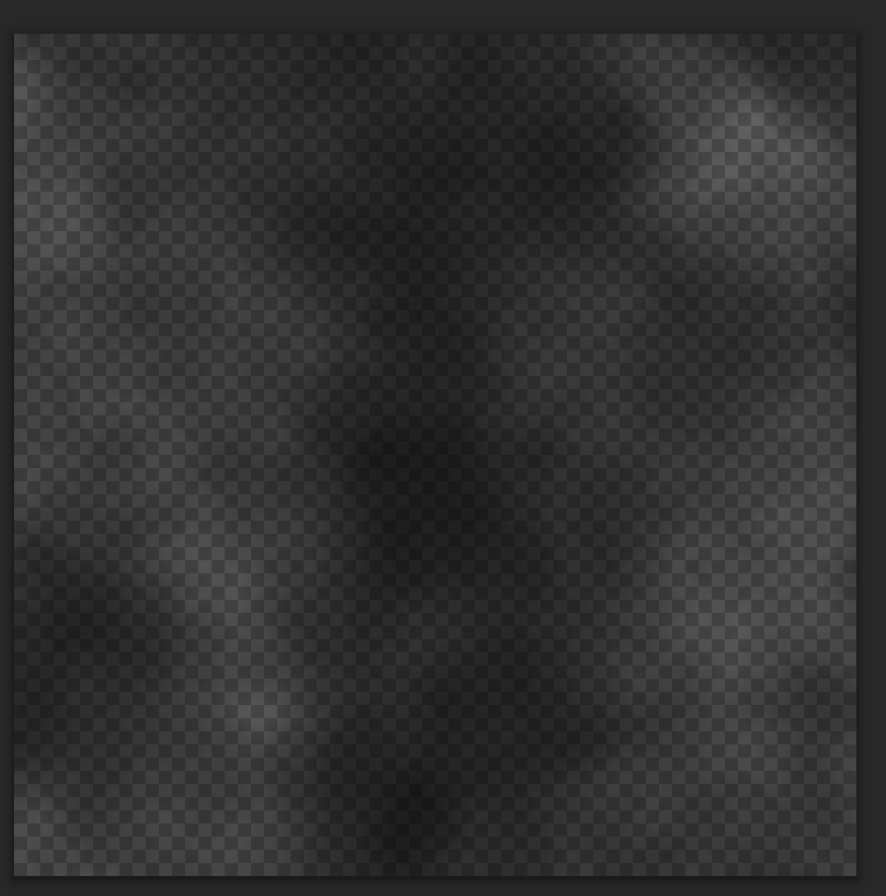
Reproduce this texture procedurally as a Shadertoy shader.

```glsl
// Dark checkerboard panel veiled by soft grey clouds, framed by a flat charcoal border.

// Layout, in canvas heights
const vec2 PANEL_MIN = vec2(0.0157, 0.0222);
const float PANEL_SIZE = 0.9402;
const float CELLS = 64.0;           // checks along one side

// Tones
const vec3 FRAME_COLOUR = vec3(0.157);
const float CLOUD_TONE = 0.199;     // middle grey of the clouds
const float CHECK_CONTRAST = 0.115; // relative swing between checks

// Clouds
const float CLOUD_SCALE = 5.0;
const float CLOUD_CONTRAST = 1.5;
const float CLOUD_GAIN = 0.48;
const int OCTAVES = 6;
const float VALLEY_DEPTH = 0.27;    // darker channel down the middle
const float VALLEY_WIDTH = 0.16;

// Drop shadow
const float SHADOW_DROP = 0.003;
const float SHADOW_REACH = 0.005;
const float SHADOW_STRENGTH = 0.35;

float hash(vec2 cell) {
    vec3 p = fract(cell.xyx * 0.1031);
    p += dot(p, p.yzx + 33.33);
    return fract((p.x + p.y) * p.z);
}

float valueNoise(vec2 p) {
    vec2 cell = floor(p);
    vec2 f = fract(p);
    vec2 u = f * f * (3.0 - 2.0 * f);
    float low = mix(hash(cell), hash(cell + vec2(1.0, 0.0)), u.x);
    float high = mix(hash(cell + vec2(0.0, 1.0)), hash(cell + vec2(1.0)), u.x);
    return mix(low, high, u.y);
}

// Layered noise, normalised to 0..1; each octave is turned to hide the lattice
float clouds(vec2 p) {
    const mat2 TURN = mat2(0.8, 0.6, -0.6, 0.8);
    float sum = 0.0, total = 0.0, weight = 1.0;
    for (int i = 0; i < OCTAVES; i++) {
        sum += weight * valueNoise(p);
        total += weight;
        weight *= CLOUD_GAIN;
        p = TURN * p * 2.0 + 17.3;
    }
    return sum / total;
}

// Smooth-edged checkerboard, -1 to 1; pixel is given in cells
float checker(vec2 p, float pixel) {
    vec2 edge = abs(fract(p * 0.5 + 0.25) - 0.5) * 2.0 - 0.5;
    vec2 side = clamp(2.0 * edge / pixel, -1.0, 1.0);
    return -side.x * side.y;
}

float boxDistance(vec2 p, float halfSize) {
    vec2 d = abs(p) - halfSize;
    return length(max(d, 0.0)) + min(max(d.x, d.y), 0.0);
}

void mainImage(out vec4 fragColor, in vec2 fragCoord) {
    float pixel = 1.0 / iResolution.y;
    vec2 p = fragCoord * pixel;
    vec2 panel = (p - PANEL_MIN) / PANEL_SIZE;
    vec2 centred = p - PANEL_MIN - 0.5 * PANEL_SIZE;

    // Frame with the shadow cast by the panel
    float shadowDist = boxDistance(centred + vec2(0.0, SHADOW_DROP), 0.5 * PANEL_SIZE);
    float shadow = SHADOW_STRENGTH * exp(-max(shadowDist, 0.0) / SHADOW_REACH);
    vec3 colour = FRAME_COLOUR * (1.0 - shadow);

    // Cloud brightness, dimmed along a gently winding valley
    float bend = 0.10 * (valueNoise(vec2(panel.y * 4.0, 7.0)) - 0.5);
    float offset = (panel.x - 0.5 - bend) / VALLEY_WIDTH;
    float valley = VALLEY_DEPTH * exp(-offset * offset);
    float density = clouds(panel * CLOUD_SCALE + 3.7) - 0.5;
    float tone = CLOUD_TONE * exp(CLOUD_CONTRAST * density - valley);

    // Checks showing through the clouds
    tone *= 1.0 + CHECK_CONTRAST * checker(panel * CELLS, pixel * CELLS / PANEL_SIZE);

    float inside = clamp(0.5 - boxDistance(centred, 0.5 * PANEL_SIZE) / pixel, 0.0, 1.0);
    fragColor = vec4(mix(colour, vec3(tone), inside), 1.0);
}
```
